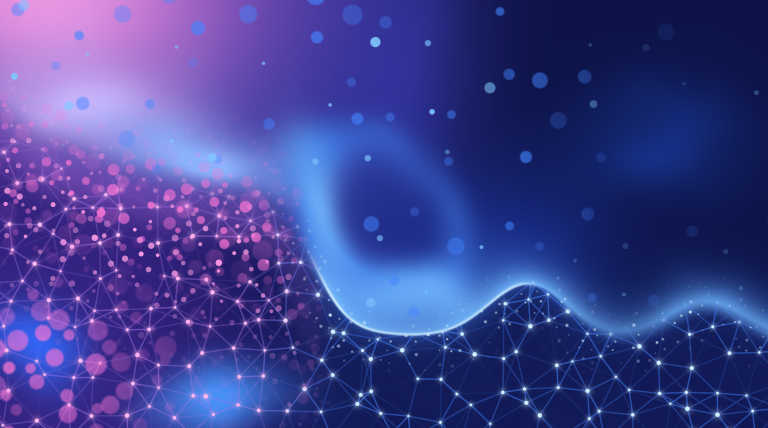
This background is drawn by a WebGL 2 fragment shader. Its source:

```glsl
#version 300 es
precision highp float;
// Abstract data landscape: soft coloured haze over a wave-shaped ridge, a plexus
// mesh below it and out-of-focus discs. Haze is a stack of Gaussian glows, the
// ridge is a height formula, dots and mesh come from jittered, hashed grids.
uniform vec2 u_resolution;
out vec4 fragColor;
const vec3 NAVY = vec3(.05, .075, .28);
const vec3 INDIGO = vec3(.18, .19, .58);
const vec3 VIOLET = vec3(.57, .32, .75);
const vec3 PINK = vec3(.91, .58, .88);
const vec3 LAVENDER = vec3(.80, .70, .98);
const vec3 AZURE = vec3(.24, .47, .90);
const vec3 SKY = vec3(.50, .78, 1.);
const vec3 ROSE = vec3(.98, .46, .84);
const vec3 ICE = vec3(.82, .94, 1.);
const float MESH_CELL = .066;
const float LINE_WIDTH = .001;
const float NODE_RADIUS = .0048;
vec3 col;

void tint(vec3 color, float amount) { col = mix(col, color, clamp(amount, 0., 1.)); }
float bell(float x) { return exp(-x * x); }
float glow(vec2 p, vec2 center, vec2 size) { return bell(length((p - center) / size)); }
vec2 hash2(vec2 p) {
  return fract(sin(vec2(dot(p, vec2(127.1, 311.7)), dot(p, vec2(269.5, 183.3)))) * 43758.55);
}
float noise(vec2 p) {
  vec2 i = floor(p), f = smoothstep(0., 1., p - i);
  return mix(mix(hash2(i).x, hash2(i + vec2(1, 0)).x, f.x),
             mix(hash2(i + vec2(0, 1)).x, hash2(i + 1.).x, f.x), f.y);
}
// Height of the wave: long left slope, steep drop, two crests
float ridge(float x) {
  return .21 + .21 * exp(-3.7 * x) + .32 / (1. + exp((x - .735) / .04))
    + .125 * bell((x - 1.233) / .13) + .085 * bell((x - 1.65) / .13);
}
float segment(vec2 p, vec2 a, vec2 b) {
  vec2 d = b - a;
  return length(p - a - d * clamp(dot(p - a, d) / dot(d, d), 0., 1.));
}
// Randomly sized discs, one at most per grid cell
float scatter(vec2 p, float cell, vec2 radii, float density, float soft, float seed) {
  float sum = 0.;
  for (int k = 0; k < 9; k++) {
    vec2 c = floor(p / cell) + vec2(k % 3 - 1, k / 3 - 1);
    vec2 h = hash2(c + seed), g = hash2(c + seed + 57.);
    float r = mix(radii.x, radii.y, g.x * g.x);
    float disc = 1. - smoothstep(r - soft, r + soft, length(p - (c + .1 + .8 * h) * cell));
    sum += disc * step(g.y, density) * mix(.4, 1., fract(g.x * 7.3));
  }
  return min(sum, 1.);
}
// Plexus: x = lines, y = nodes
vec2 mesh(vec2 p, float pixel) {
  vec2 pts[9], net = vec2(0);
  for (int k = 0; k < 9; k++) {
    vec2 c = floor(p / MESH_CELL) + vec2(k % 3 - 1, k / 3 - 1);
    pts[k] = (c + .1 + .8 * hash2(c)) * MESH_CELL;
    float r = NODE_RADIUS * (.6 + .6 * hash2(c + 9.).x), d = length(p - pts[k]);
    net.y = max(net.y, max(1. - smoothstep(r - pixel, r + pixel, d), .35 * bell(d / r * .5)));
  }
  for (int k = 0; k < 13; k++) {
    if (k == 4) continue;
    vec2 a = k < 9 ? pts[4] : pts[k < 11 ? 1 : 7];
    vec2 b = k < 9 ? pts[k] : pts[k % 2 == 1 ? 3 : 5];
    float stroke = 1. - smoothstep(0., LINE_WIDTH + pixel, segment(p, a, b));
    net.x = max(net.x, stroke * (1. - smoothstep(.05, .125, length(a - b))));
  }
  return net;
}
void main() {
  vec2 p = gl_FragCoord.xy / u_resolution.y;
  float pixel = 1. / u_resolution.y;
  float smoke = .65 + .35 * noise(p * 5.) + .35 * noise(p * 10. + 4.);
  vec2 w = p + .07 * (vec2(noise(p * 6. + 8.), noise(p * 6. + 19.)) - .5);
  float slope = (ridge(p.x + .004) - ridge(p.x - .004)) / .008;
  float d = (p.y - ridge(p.x)) / sqrt(1. + slope * slope);
  float right = smoothstep(.55, .8, p.x), west = 1. - right;
  // Backdrop and haze
  col = mix(INDIGO, NAVY, smoothstep(.75, 1.3, p.x));
  tint(VIOLET, .95 * glow(p, vec2(.25, 1.03), vec2(.43, .33)));
  tint(PINK, glow(p, vec2(.1, 1.), vec2(.34, .21)));
  tint(INDIGO * 1.15, .6 * glow(w, vec2(.93, .82), vec2(.12, .25)));
  tint(vec3(.11, .20, .60), .7 * glow(p, vec2(1.2, .42), vec2(.23, .18)));
  tint(vec3(.10, .22, .59), .7 * smoke * glow(w, vec2(1.54, .67), vec2(.2, .12)));
  tint(LAVENDER, .9 * smoke * glow(w, vec2(.18, .75), vec2(.25, .13)));
  tint(vec3(.55, .70, .99), smoke * glow(w + vec2(0, .25 * (p.x - .5)), vec2(.5, .61), vec2(.26, .085)));
  // Hollow curl of smoke above the trough
  vec2 q = (w - vec2(.9, .48)) / vec2(.165, .18);
  q.x += .35 * q.y;
  tint(vec3(.09, .15, .52), .6 * bell(length(q) / .8));
  tint(AZURE, bell((length(q) - 1.) / .35) * smoke * mix(1., .5, smoothstep(-.4, .9, q.x + .6 * q.y)));
  tint(SKY, .6 * smoke * glow(w + vec2(.3 * (p.y - .5), 0), vec2(.76, .5), vec2(.06, .17)));
  tint(SKY, .8 * smoke * glow(w, vec2(1., .28), vec2(.22, .065)));
  // Light lying on the ridge
  float crest = right * exp(-max(d, 0.) / mix(.07, .05, smoothstep(1.1, 1.4, p.x)));
  crest *= 1. - smoothstep(.33, .55, p.y);
  tint(mix(AZURE, SKY, .8 * crest), .9 * crest * smoke);
  // Ground under the ridge
  float blur = mix(.09, .006, right) + .035 * smoothstep(1.25, 1.5, p.x);
  float below = 1. - smoothstep(-blur, blur * .5, d);
  vec3 ground = mix(vec3(.20, .13, .49), vec3(.05, .075, .31), smoothstep(.25, .85, p.x));
  tint(mix(ground, AZURE, .45 * right * exp(min(d, 0.) / .025)), below * .95);
  tint(vec3(.66, .42, .86), .6 * smoothstep(-.17, .0, d) * below * west * smoke);
  tint(vec3(.20, .40, .97), smoke * glow(w, vec2(.05, .2), vec2(.12, .1)));
  tint(vec3(.28, .56, .96), smoke * glow(w, vec2(.53, .05), vec2(.15, .08)));
  // Mesh, crest line and sparkles
  vec2 net = mesh(p, pixel) * below;
  tint(mix(vec3(.66, .46, .92), AZURE * 1.2, right), .48 * net.x);
  tint(mix(vec3(1., .72, .94), ICE, right), net.y);
  float edge = bell(d / .0035) * right * (1. - smoothstep(1.2, 1.28, p.x));
  tint(ICE, .75 * edge * (1. - smoothstep(.3, .45, p.y)) * smoke);
  float dust = scatter(p, .028, vec2(.0015, .004), .75, pixel, 31.);
  tint(ICE, dust * right * bell((d + .025) / .05));
  // Rose discs on the left, blue discs in the air
  float band = west * bell((d + .08) / .12), corner = glow(p, vec2(.08, .13), vec2(.28, .2));
  float beads = scatter(p, .038, vec2(.004, .008), .8, .0015, 5.);
  tint(vec3(1., .62, .90), beads * west * bell((d + .15) / .17));
  tint(ROSE, .95 * band * scatter(p, .045, vec2(.006, .015), .75, .002, 3.));
  tint(ROSE, .85 * max(corner, .4 * band) * scatter(p, .06, vec2(.012, .027), .75, .004, 12.));
  float air = smoothstep(-.02, .06, d) * (1. - .7 * smoothstep(1.2, 1.5, p.x));
  tint(AZURE * 1.12, .65 * air * scatter(p, .11, vec2(.01, .024), .5, .003, 71.));
  tint(SKY, air * scatter(p, .12, vec2(.004, .013), .45, .002, 23.));
  fragColor = vec4(col, 1.);
}
```
